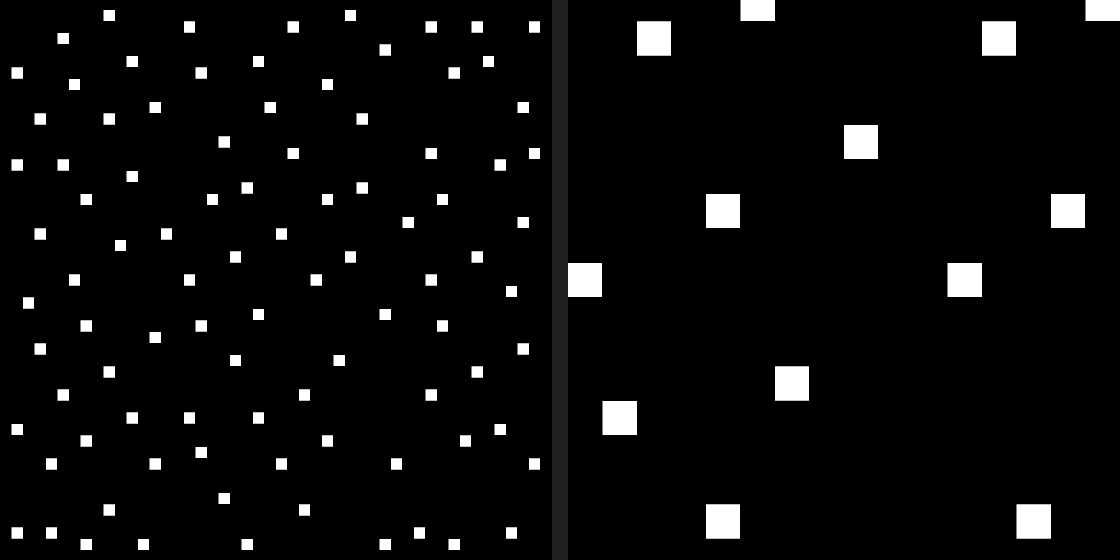
Left, the full canvas; right, a detail of the centre.
A Shadertoy shader for this pattern:

```glsl
// Scattered white squares on black, snapped to a centred lattice of cells.
// Each cell gets a rank from a hash plus two layered sines that even out the spread.
// A cell is lit if it has the highest rank in its window, so squares never touch.

const vec3 BACKGROUND = vec3(0.0);
const vec3 SQUARE = vec3(1.0);
const vec2 LATTICE = vec2(46.0, 47.0); // cells that may be lit
const float CELLS_ACROSS = 48.0;       // cells along the shorter canvas side
const int REACH = 2;                   // no two lit cells lie this close
const float SPACING = 4.7;             // typical distance between squares, in cells
const float TILT = 0.47;               // direction of the spacing waves
const float EVENNESS = 0.19;           // strength of the spacing waves
const float TAU = 6.28319;

// Integer hash of a cell, from 0 to 1
float hash(vec2 cell) {
    uvec2 u = uvec2(cell + 64.0);
    uint n = (u.x * 0x9E3779B1u) ^ (u.y * 0x85EBCA77u);
    n = (n ^ (n >> 15)) * 0x2C1B3C6Du;
    n = (n ^ (n >> 12)) * 0x297A2D39u;
    n ^= n >> 15;
    return float(n >> 8) / 16777216.0;
}

bool inLattice(vec2 cell) {
    return all(greaterThanEqual(cell, vec2(0.0))) && all(lessThan(cell, LATTICE));
}

// Two crossed waves with peaks one spacing apart
float spacingWaves(vec2 cell) {
    vec2 axis = vec2(cos(TILT), sin(TILT)) * TAU / SPACING;
    return cos(dot(cell, axis)) + cos(dot(cell, vec2(-axis.y, axis.x)));
}

// Cells outside the lattice never compete
float rank(vec2 cell) {
    return inLattice(cell) ? hash(cell) + EVENNESS * spacingWaves(cell) : -9.0;
}

// True if the cell outranks every other cell of its window
bool isLit(vec2 cell) {
    if (!inLattice(cell)) return false;
    float own = rank(cell);
    for (int y = -REACH; y <= REACH; y++) {
        for (int x = -REACH; x <= REACH; x++) {
            if (rank(cell + vec2(x, y)) > own) return false;
        }
    }
    return true;
}

void mainImage(out vec4 fragColor, in vec2 fragCoord) {
    // Cell coordinates, with the lattice centred on the canvas
    float cellSize = min(iResolution.x, iResolution.y) / CELLS_ACROSS;
    vec2 p = (fragCoord - 0.5 * iResolution.xy) / cellSize + 0.5 * LATTICE;
    vec2 cell = floor(p);

    // Fill the lit cell, with edges softened over one pixel
    vec2 inset = 0.5 - abs(p - cell - 0.5);
    vec2 fill = clamp(inset * cellSize + 0.5, 0.0, 1.0);
    float coverage = isLit(cell) ? fill.x * fill.y : 0.0;

    fragColor = vec4(mix(BACKGROUND, SQUARE, coverage), 1.0);
}
```
